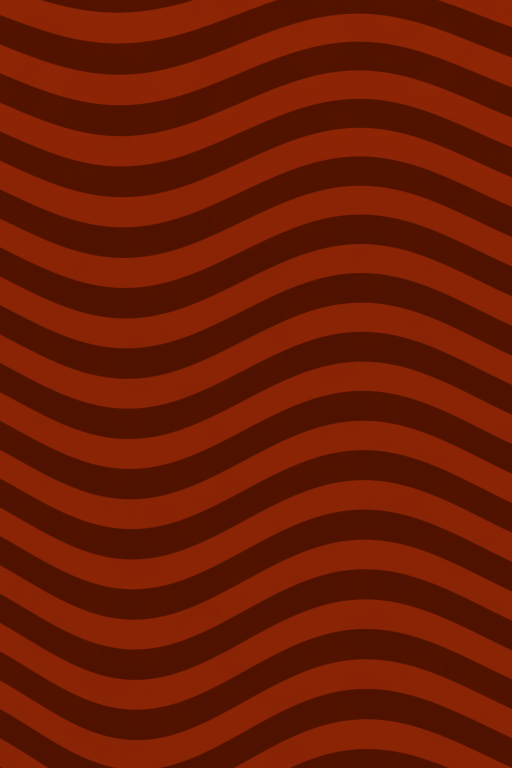
A Shadertoy shader for this pattern:

```glsl
// Wavy two-tone stripes: thirteen bands stacked down the canvas, each bent by one
// sine-like wave whose swell, drift and stretch change slowly from band to band.
// The band index at each point is found by inverting the band height with Newton steps.

const vec3 DARK  = vec3(0.315, 0.070, 0.000);
const vec3 LIGHT = vec3(0.540, 0.140, 0.020);

// Lengths are in canvas widths, with y measured downwards.
const float ASPECT      = 1.5;      // canvas height over width
const float FIRST_BAND  = 0.0863;   // mean height of band zero
const float SPACING     = 0.1154;   // distance between bands
const float SPREAD      = 0.00009;  // growth of that distance
const float SWELL       = 0.0803;   // wave amplitude far down
const float SWELL_LOSS  = 0.0207;   // amplitude missing at the top
const float SWELL_RATE  = 0.25;     // how fast the amplitude settles
const vec2  TROUGH      = vec2(0.2324, 0.0032);  // x position, drift per band
const vec2  CREST       = vec2(0.6992, 0.0014);
const float STRETCH     = 0.0079;   // slows the wave to the right, lower down
const float LIGHT_SHARE = 0.495;    // light part of each repeat
const float MOTTLE      = 0.006;    // faint tonal variation
const float TOP_GLOW    = 0.03;     // lightening towards the top
const float PI          = 3.14159265;

// Height of the upper edge of a (fractional) band at x.
float bandHeight(float x, float band) {
    float trough = TROUGH.x + TROUGH.y * band;
    float crest = CREST.x + CREST.y * band;
    float phase = PI * (x - trough) / (crest - trough)
                - STRETCH * band * band * (x - trough) * (x - crest);
    float amplitude = SWELL - SWELL_LOSS * exp(-SWELL_RATE * band);
    return FIRST_BAND + band * (SPACING + SPREAD * band) + amplitude * cos(phase);
}

// Band index whose edge passes through p.
float bandAt(vec2 p) {
    float band = (p.y - FIRST_BAND) / SPACING;
    for (int i = 0; i < 6; i++) {
        band += (p.y - bandHeight(p.x, band)) / SPACING;
    }
    return band;
}

// Layered sines, roughly -1 to 1.
float mottle(vec2 p) {
    float sum = 0.0;
    float weight = 0.5;
    for (int i = 0; i < 4; i++) {
        p = mat2(0.8, 0.6, -0.6, 0.8) * p * 1.9 + 1.7;
        sum += weight * sin(p.x + sin(p.y)) * sin(p.y + 0.7 * sin(p.x));
        weight *= 0.6;
    }
    return sum;
}

void mainImage(out vec4 fragColor, in vec2 fragCoord) {
    vec2 uv = fragCoord / iResolution.xy;
    vec2 p = vec2(uv.x, (1.0 - uv.y) * ASPECT);

    // Stripe mask, positive inside the light part of each repeat
    float band = bandAt(p);
    float halfLight = 0.5 * LIGHT_SHARE;
    float inside = halfLight - abs(fract(band - halfLight + 0.5) - 0.5);
    float blur = 0.7 * fwidth(band);
    vec3 color = mix(DARK, LIGHT, smoothstep(-blur, blur, inside));

    // Gentle tone changes
    color *= 1.0 + TOP_GLOW * smoothstep(0.6, 1.0, uv.y);
    color += MOTTLE * mottle(p * 14.0) * vec3(1.0, 0.4, 0.1);

    fragColor = vec4(clamp(color, 0.0, 1.0), 1.0);
}
```
